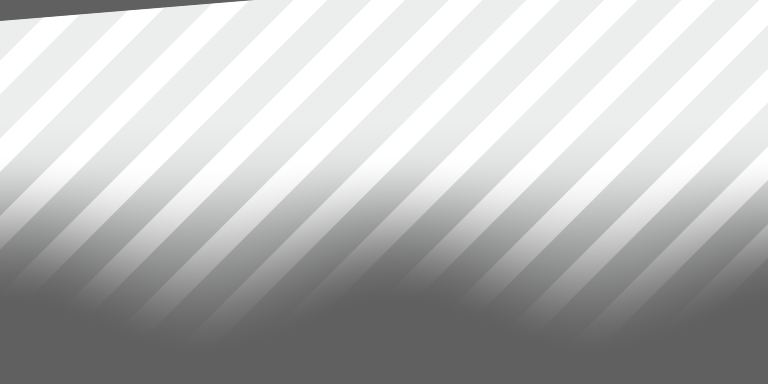
This background is drawn by a WebGL 2 fragment shader. Its source:

```glsl
#version 300 es
precision highp float;
// Pale diagonal stripes sinking into a wavy dark haze, with a slanted dark corner.

uniform vec2 u_resolution;
out vec4 outColor;

const float TAU = 6.2831853;

// Colours
const vec3 WHITE = vec3(1.0);
const vec3 PALE_GRAY = vec3(0.925, 0.935, 0.931);
const vec3 DEEP_GRAY = vec3(0.785, 0.800, 0.795);
const vec3 DARK = vec3(0.378, 0.375, 0.376);

// Lengths are in canvas heights; depth is measured down from the top edge.
const float STRIPE_PERIOD = 0.2021;  // measured along the top edge
const float WHITE_SHARE = 0.432;
const vec2 DEEPEN_RANGE = vec2(0.28, 0.66);
const vec2 HAZE_RANGE = vec2(0.41, 0.87);
const vec2 HAZE_SWAY = vec2(0.015, 0.07);  // sway of the haze top and bottom
const float WAVE_LENGTH = 1.02;
const float WAVE_CREST = 1.03;
const float CORNER_DEPTH = 0.0547;
const float CORNER_SLOPE = 0.0824;

// Coverage of the white bands, which run up to the right at 45 degrees.
float whiteStripe(vec2 p, float pixel) {
  float phase = (p.x + p.y) / STRIPE_PERIOD;
  float fromCenter = abs(fract(phase + 0.5) - 0.5) * STRIPE_PERIOD;
  float inside = 0.5 * WHITE_SHARE * STRIPE_PERIOD - fromCenter;
  return smoothstep(-pixel, pixel, inside);
}

// Haze density, rising highest at the crests of a slow wave.
float hazeDensity(vec2 p) {
  float wave = cos(TAU * (p.x - WAVE_CREST) / WAVE_LENGTH);
  vec2 range = HAZE_RANGE - HAZE_SWAY * wave;
  return smoothstep(range.x, range.y, p.y);
}

// Coverage of the dark wedge in the upper left.
float cornerWedge(vec2 p, float pixel) {
  float inside = CORNER_DEPTH - CORNER_SLOPE * p.x - p.y;
  return smoothstep(-0.6 * pixel, 0.6 * pixel, inside);
}

void main() {
  float pixel = 1.0 / u_resolution.y;
  vec2 p = gl_FragCoord.xy * pixel;
  p.y = 1.0 - p.y;

  // Stripes, whose gray bands deepen on the way down
  float deepen = smoothstep(DEEPEN_RANGE.x, DEEPEN_RANGE.y, p.y);
  vec3 gray = mix(PALE_GRAY, DEEP_GRAY, deepen);
  vec3 color = mix(gray, WHITE, whiteStripe(p, pixel));

  // Dark parts
  color = mix(color, DARK, hazeDensity(p));
  color = mix(color, DARK, cornerWedge(p, pixel));

  outColor = vec4(color, 1.0);
}
```
